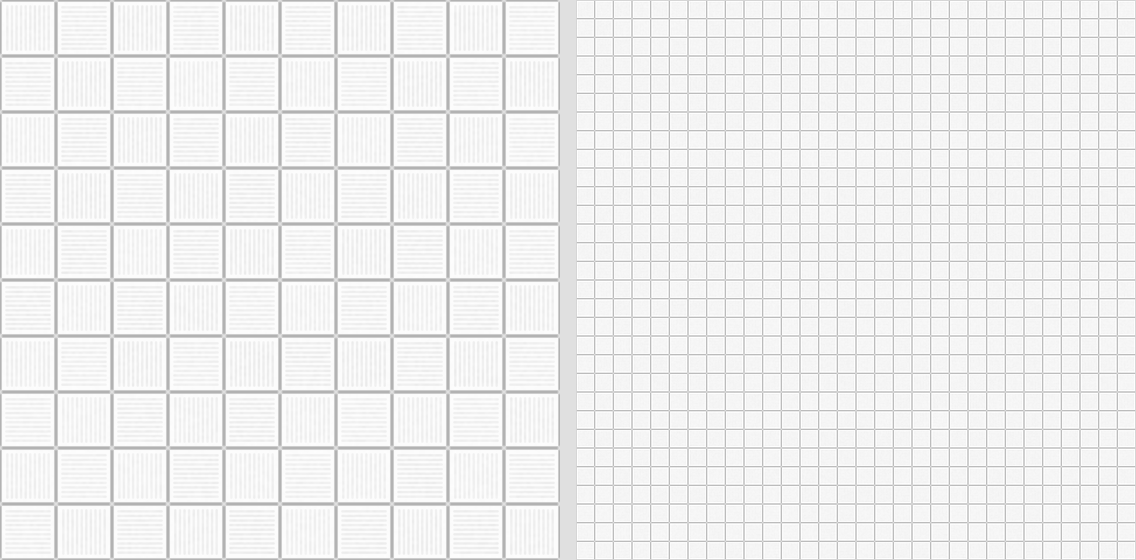
Left: one tile. Right: repeated 3 by 3.
Write a WebGL 2 fragment shader that draws this pattern.

```glsl
#version 300 es
precision highp float;

uniform vec2 u_resolution;
out vec4 fragColor;

const float TILES = 10.0;
const float GROOVES = 10.0;
const float GRAIN_CELLS = 160.0;

const vec3 GLAZE = vec3(0.988);
const vec3 GROOVE = vec3(0.928);
const vec3 GROUT = vec3(0.70);
const vec3 CROSSING = vec3(0.88);

float hash(vec2 p) {
    vec3 q = fract(p.xyx * vec3(0.1031, 0.1030, 0.0973));
    q += dot(q, q.yzx + 33.33);
    return fract((q.x + q.y) * q.z);
}

// Value noise that wraps after a whole number of cells
float wrapNoise(vec2 p, float period) {
    vec2 cell = floor(p);
    vec2 f = fract(p);
    f = f * f * (3.0 - 2.0 * f);
    vec2 lo = mod(cell, period);
    vec2 hi = mod(cell + 1.0, period);
    float bottom = mix(hash(lo), hash(vec2(hi.x, lo.y)), f.x);
    float top = mix(hash(vec2(lo.x, hi.y)), hash(hi), f.x);
    return mix(bottom, top, f.y);
}

// Distance to the nearest of a row of round-ended bars running along y
float barDistance(vec2 p, float count, float pitch, float halfLength, float radius) {
    float lastBar = 0.5 * (count - 1.0);
    float bar = clamp(floor(p.x / pitch + 0.5 * count) - lastBar, -lastBar, lastBar);
    vec2 q = vec2(p.x - bar * pitch, max(abs(p.y) - halfLength, 0.0));
    return length(q) - radius;
}

float cover(float distanceToEdge, float softness) {
    return 1.0 - smoothstep(-softness, softness, distanceToEdge);
}

// Pressed grooves, turned a quarter on every other tile
float grooveMask(vec2 local, vec2 tile, float pixel) {
    bool upright = mod(tile.x + tile.y, 2.0) > 0.5;
    vec2 p = upright ? local : local.yx;
    float d = barDistance(p, GROOVES, 0.082, 0.385, 0.021);
    return cover(d, max(0.013, 0.6 * pixel));
}

// Joint colour, paler where two joints cross
vec3 addGrout(vec3 base, vec2 edge, float pixel) {
    float joint = cover(min(edge.x, edge.y) - 0.030, max(0.017, 0.6 * pixel));
    float crossing = 1.0 - smoothstep(0.012, 0.062, length(edge));
    return mix(base, mix(GROUT, CROSSING, crossing), joint);
}

void main() {
    vec2 uv = gl_FragCoord.xy / u_resolution;
    vec2 tile = floor(uv * TILES);
    vec2 local = fract(uv * TILES) - 0.5;
    vec2 edge = 0.5 - abs(local);
    float pixel = TILES / min(u_resolution.x, u_resolution.y);

    // Uneven pressing, by tile and by fine grain
    float grain = wrapNoise(uv * GRAIN_CELLS, GRAIN_CELLS);
    float depth = mix(0.75, 1.05, grain) * mix(0.85, 1.05, hash(tile + 7.0));

    float groove = grooveMask(local, tile, pixel);
    vec3 color = mix(GLAZE, GROOVE, groove * depth);
    color -= 0.008 * (grain - 0.5);
    color = addGrout(color, edge, pixel);

    fragColor = vec4(color, 1.0);
}
```
